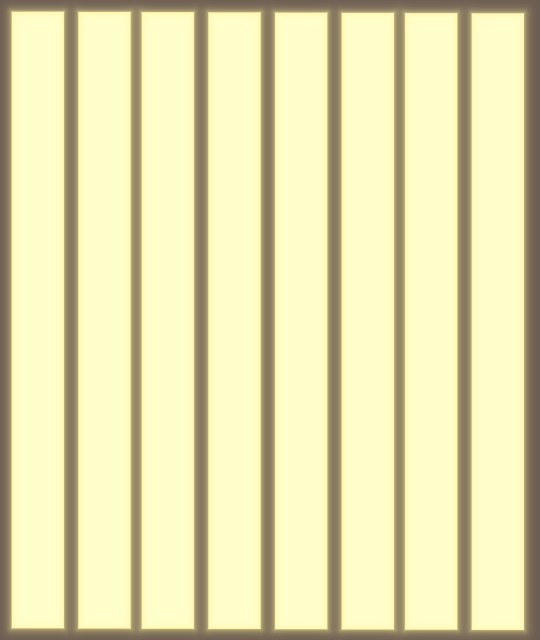
Reproduce this pattern procedurally as a Shadertoy shader.

```glsl
float boxDistance(vec2 p, vec2 halfSize) {
    vec2 q = abs(p) - halfSize;
    return length(max(q, 0.0)) + min(max(q.x, q.y), 0.0);
}

void mainImage(out vec4 fragColor, in vec2 fragCoord) {
    // Canvas is 162 x 192 grid units
    float unitsPerPixel = 192.0 / iResolution.y;
    vec2 p = fragCoord * unitsPerPixel;

    float nearest = 1e3;
    float glow = 0.0;

    // Eight tubes, snapped to whole grid units, each sitting slightly lower
    for (int i = 0; i < 8; i++) {
        float n = float(i);
        vec2 center = vec2(11.35 + floor(n * 19.71 + 0.5), 96.0 - 0.07 * n);
        float d = boxDistance(p - center, vec2(7.85, 92.5));
        nearest = min(nearest, d);
        glow += 0.55 * exp(-max(d, 0.0) / 1.2);
    }

    // Halo spilling onto the dark backing
    vec3 backing = mix(vec3(0.42, 0.36, 0.32), vec3(1.0, 0.95, 0.60), min(glow, 1.0));

    // Lit face, a little yellower toward its rim
    float rim = exp(min(nearest, 0.0) / 1.0);
    vec3 face = mix(vec3(1.0, 1.0, 0.80), vec3(1.0, 0.965, 0.68), rim);

    float coverage = smoothstep(0.7, -0.7, nearest / unitsPerPixel);
    fragColor = vec4(mix(backing, face, coverage), 1.0);
}
```
